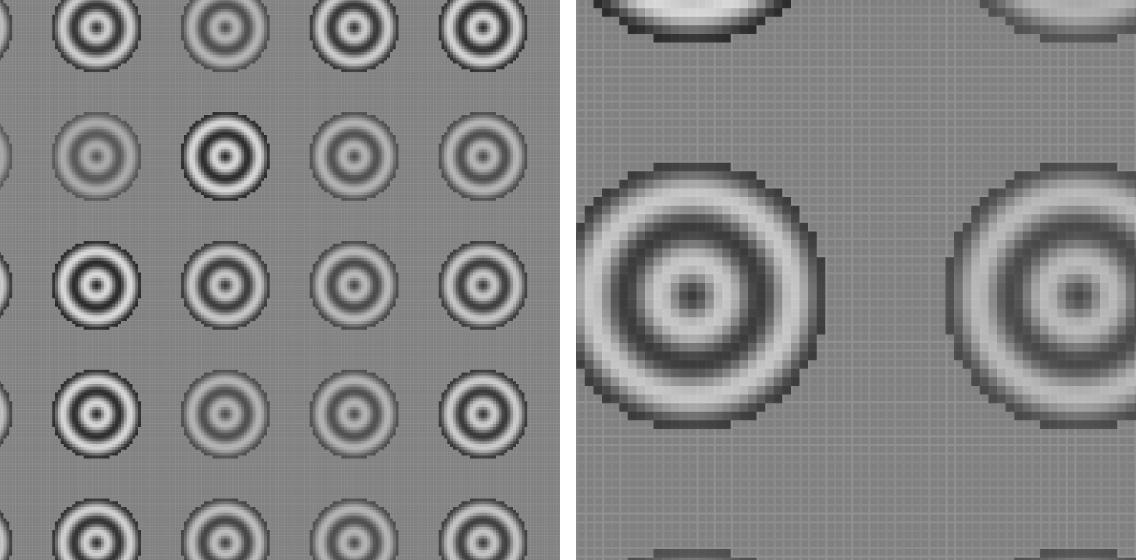
Left: the whole. Right: its middle third, enlarged.
A WebGL 2 fragment shader for this pattern:

```glsl
#version 300 es
precision highp float;
// Grid of coarse-celled concentric ring discs of varying contrast on woven grey.

uniform vec2 u_resolution;
out vec4 fragColor;

const float TAU = 6.2831853;
const float PERIOD = 0.23;                    // spacing of the discs
const float CELLS = 45.0;                     // mosaic cells per spacing
const vec2 FIRST_CENTER = vec2(0.1725, 0.0306);
const float DISC_RADIUS = 15.8;               // in cells
const float RING_PERIOD = 7.85;               // in cells
const float GROUND = 0.503;
const float LINE_WIDTH = 0.25;                // in cells
const int SAMPLES = 4;                        // per pixel side

// Sine-free hash of a lattice point to 0..1
float hash21(vec2 p) {
    vec3 q = fract(vec3(p.xyx) * vec3(0.1031, 0.1030, 0.0973));
    q += dot(q, q.yzx + 33.33);
    return fract((q.x + q.y) * q.z);
}

// Faint thread along one cell border, uneven from line to line
float thread(float coord, float seed) {
    float strength = mix(0.02, 0.065, hash21(vec2(floor(coord), seed)));
    return strength * step(fract(coord), LINE_WIDTH);
}

// Signed ring wave: dark at the center, two bright rings, dark rim
float ringWave(float radius, float period) {
    return -cos(TAU * radius / period);
}

// Contrast of the disc at a grid position
float discContrast(vec2 id) {
    return mix(0.15, 0.36, hash21(id + 17.0));
}

float pattern(vec2 uv) {
    // Snap to mosaic cells, then split into disc index and local cell
    vec2 grid = (uv - FIRST_CENTER) * CELLS / PERIOD + 0.5;
    vec2 cell = floor(grid);
    vec2 id = floor(cell / CELLS + 0.5);
    float radius = length(cell - id * CELLS);

    // Rings inside the stepped disc, woven threads mostly outside
    float inside = step(radius, DISC_RADIUS);
    float rings = discContrast(id) * ringWave(radius, RING_PERIOD);
    float weave = max(thread(grid.x, 3.0), thread(grid.y, 8.0));
    return GROUND + inside * rings + weave * mix(1.0, 0.35, inside);
}

void main() {
    float scale = min(u_resolution.x, u_resolution.y);
    float shade = 0.0;

    // Average subpixel samples to smooth every edge
    for (int j = 0; j < SAMPLES; j++) {
        for (int i = 0; i < SAMPLES; i++) {
            vec2 offset = (vec2(i, j) + 0.5) / float(SAMPLES) - 0.5;
            shade += pattern((gl_FragCoord.xy + offset) / scale);
        }
    }
    shade /= float(SAMPLES * SAMPLES);
    fragColor = vec4(vec3(shade), 1.0);
}
```
